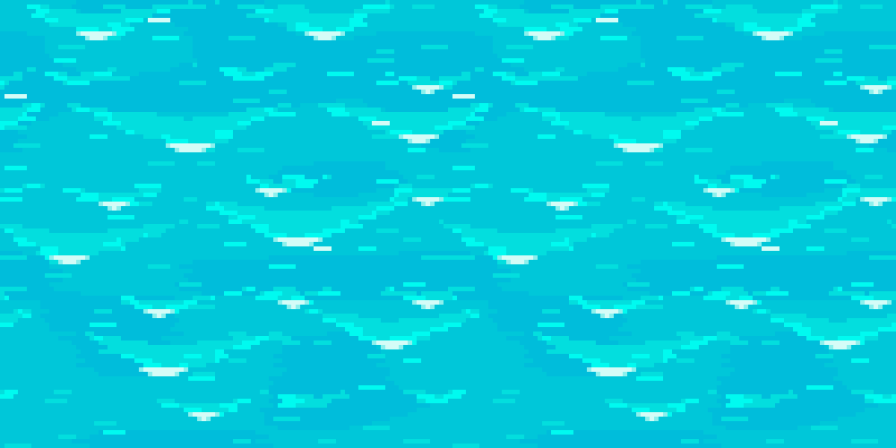
This texture is drawn by a Shadertoy shader. Its source:

```glsl
const float GRID = 100.0; // blocks along each side of one square tile

const int DEEP = 0, WATER = 1, SWELL = 2, BRIGHT = 3, PALE = 4, FOAM = 5;
const vec3 PALETTE[6] = vec3[6](
    vec3(0.00, 0.74, 0.86), vec3(0.00, 0.78, 0.85), vec3(0.01, 0.87, 0.87),
    vec3(0.00, 0.98, 0.94), vec3(0.55, 0.94, 0.93), vec3(0.83, 0.99, 0.97));

float hash(vec2 p) {
    vec3 q = fract(p.xyx * 0.1031);
    q += dot(q, q.yzx + 33.33);
    return fract((q.x + q.y) * q.z);
}

// Value noise that wraps after the given number of lattice cells
float tiledNoise(vec2 p, vec2 period) {
    vec2 i = floor(p), f = fract(p);
    f = f * f * (3.0 - 2.0 * f);
    vec2 a = mod(i, period), b = mod(i + 1.0, period);
    return mix(mix(hash(a), hash(vec2(b.x, a.y)), f.x),
               mix(hash(vec2(a.x, b.y)), hash(b), f.x), f.y);
}

// Shortest offset on the wrapping grid
vec2 wrapOffset(vec2 d) {
    return mod(d + 0.5 * GRID, GRID) - 0.5 * GRID;
}

// Bowl-shaped wave: ragged swell, bright lower rim, foam at the bottom
int waveTone(vec2 cell, vec2 bottom, vec2 size, float foamWidth, float seed) {
    vec2 d = wrapOffset(cell - bottom);

    float foamHalf = floor(foamWidth * (d.y < 0.0 ? 1.0 : 0.6));
    if (foamWidth > 0.0 && d.y >= -1.0 && d.y <= 0.0 && abs(d.x) <= foamHalf)
        return abs(d.x) < foamHalf ? FOAM : PALE;

    float ragged = (hash(vec2(d.y + 60.0, seed)) - 0.5) * 5.0;
    float skew = (hash(vec2(seed, 91.0)) - 0.5) * 0.4;
    float u = abs(d.x + ragged) / (size.x * (1.0 + skew * sign(d.x)));
    float lower = -size.y * pow(u, 1.3);
    float upper = -size.y * (0.65 + 0.35 * u);
    if (u > 1.0 || d.y > lower || d.y < upper) return WATER;

    float segment = hash(vec2(floor(d.x / 6.0) + 20.0, d.y + seed * 7.0 + 60.0));
    bool rim = d.y > lower - 1.7 && u < 0.85 && segment > 0.25;
    return rim ? BRIGHT : SWELL;
}

// Short horizontal glints, at most one in each slot
int glintTone(vec2 cell, vec2 slotSize, float density) {
    vec2 slot = floor(cell / slotSize);
    vec2 local = cell - slot * slotSize;
    float start = floor(hash(slot + 13.0) * 5.0);
    float span = 4.0 + floor(hash(slot + 29.0) * 3.0);
    float row = floor(hash(slot + 47.0) * slotSize.y);
    bool hit = hash(slot + 71.0) < density && local.y == row
            && local.x >= start && local.x < start + span;
    if (!hit) return WATER;
    float kind = hash(slot + 83.0);
    return kind < 0.62 ? SWELL : kind < 0.9 ? BRIGHT : FOAM;
}

// Colour of one block, with rows counted down from the top
vec3 seaColour(vec2 cell) {
    cell = mod(cell, GRID);
    int tone = glintTone(cell, vec2(10.0, 4.0), 0.3);

    // Large staggered waves, two to a row
    for (int i = 0; i < 8; i++) {
        float row = float(i / 2), col = float(i % 2), seed = float(i) + 3.0;
        float vary = hash(vec2(seed, 5.0));
        vec2 bottom = vec2(21.0 + 51.0 * col + 24.0 * mod(row, 2.0) - 3.0 * row,
                           8.0 + 25.0 * row - 2.0 * col * row);
        vec2 size = vec2(19.0, 8.0) + vec2(8.0, 3.0) * vary;
        tone = max(tone, waveTone(cell, bottom, size, 4.0 + 2.0 * vary, seed));
    }

    // Small ripples between them, three to a row
    for (int i = 0; i < 12; i++) {
        float row = float(i / 3), col = float(i % 3), seed = float(i) + 31.0;
        float vary = hash(vec2(seed, 17.0));
        vec2 bottom = vec2(15.0 + 40.0 * col + (10.0 - 5.0 * col) * row,
                           20.0 + 24.0 * row + floor(vary * 5.0) - 2.0);
        vec2 size = vec2(9.0, 4.0) + vec2(4.0, 1.0) * vary;
        float foamWidth = vary > 0.35 ? 3.0 : 0.0;
        tone = max(tone, waveTone(cell, bottom, size, foamWidth, seed));
    }

    // Deeper patches in the open water
    float ragged = (hash(vec2(cell.y, 7.0)) - 0.5) * 5.0;
    float depth = tiledNoise((cell + vec2(ragged, 0.0)) / vec2(25.0, 10.0),
                             vec2(4.0, 10.0));
    if (tone == WATER && depth > 0.68) tone = DEEP;
    return PALETTE[tone];
}

void mainImage(out vec4 fragColor, in vec2 fragCoord) {
    float pixel = GRID / iResolution.y;
    vec2 p = vec2(fragCoord.x, iResolution.y - fragCoord.y) * pixel;

    // Blend neighbouring blocks across a one-pixel border
    vec2 base = floor(p - 0.5);
    vec2 w = clamp((fract(p - 0.5) - 0.5) / pixel + 0.5, 0.0, 1.0);
    vec3 top = mix(seaColour(base), seaColour(base + vec2(1.0, 0.0)), w.x);
    vec3 below = mix(seaColour(base + vec2(0.0, 1.0)), seaColour(base + 1.0), w.x);
    fragColor = vec4(mix(top, below, w.y), 1.0);
}
```
